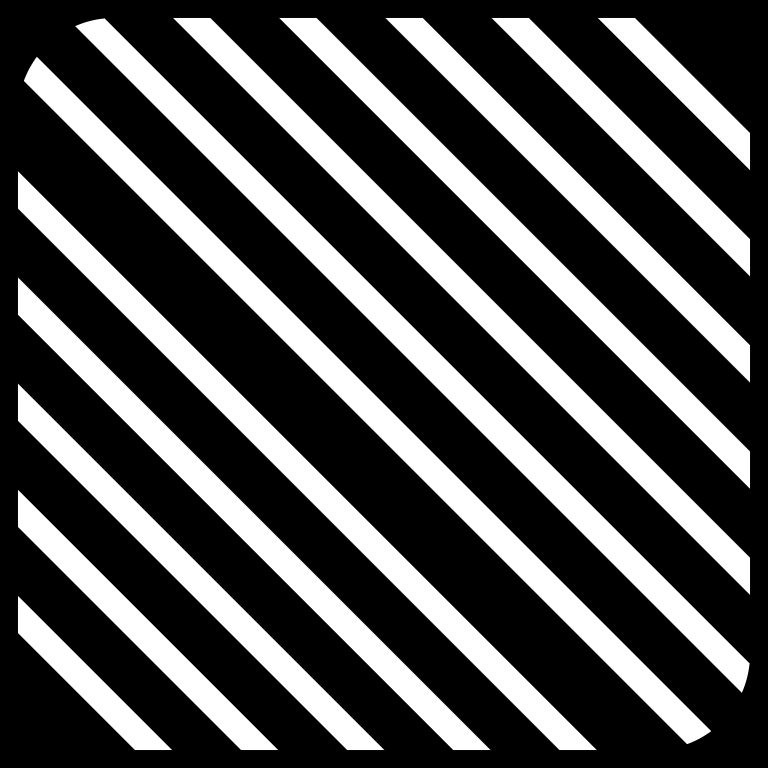
A Shadertoy shader for this pattern:

```glsl
// Parallel diagonal white bands with one wider gap, clipped to a rounded square on black.

const vec3 BACKGROUND = vec3(0.0);
const vec3 BAND_COLOR = vec3(1.0);

// Band layout, measured along x + y from the canvas centre
const float GAP_CENTER = -0.137;   // middle of the wider gap
const float FIRST_BAND = 0.0869;   // gap middle to the nearest band on each side
const float BAND_PERIOD = 0.1382;
const float BAND_WIDTH = 0.0485;

// Rounded square that clips the bands
const float FRAME_HALF_SIZE = 0.4766;
const float FRAME_RADIUS = 0.125;

// Signed distance to a rounded square
float roundedSquare(vec2 p, float halfSize, float radius) {
    vec2 q = abs(p) - halfSize + radius;
    return length(max(q, 0.0)) + min(max(q.x, q.y), 0.0) - radius;
}

// Signed distance to the bands, mirrored about the wider gap
float diagonalBands(vec2 p, float gapCenter, float firstBand, float period, float width) {
    float s = abs(p.x + p.y - gapCenter) - firstBand;
    float index = max(floor(s / period + 0.5), 0.0);
    return (abs(s - index * period) - 0.5 * width) * inversesqrt(2.0);
}

// Antialiased coverage of a signed distance
float coverage(float dist, float pixel) {
    return clamp(0.5 - dist / pixel, 0.0, 1.0);
}

void mainImage(out vec4 fragColor, in vec2 fragCoord) {
    float pixel = 1.0 / min(iResolution.x, iResolution.y);
    vec2 p = (fragCoord - 0.5 * iResolution.xy) * pixel;

    float frame = roundedSquare(p, FRAME_HALF_SIZE, FRAME_RADIUS);
    float bands = diagonalBands(p, GAP_CENTER, FIRST_BAND, BAND_PERIOD, BAND_WIDTH);

    // Keep only the parts of the bands inside the frame
    float mask = coverage(max(frame, bands), pixel);
    fragColor = vec4(mix(BACKGROUND, BAND_COLOR, mask), 1.0);
}
```
